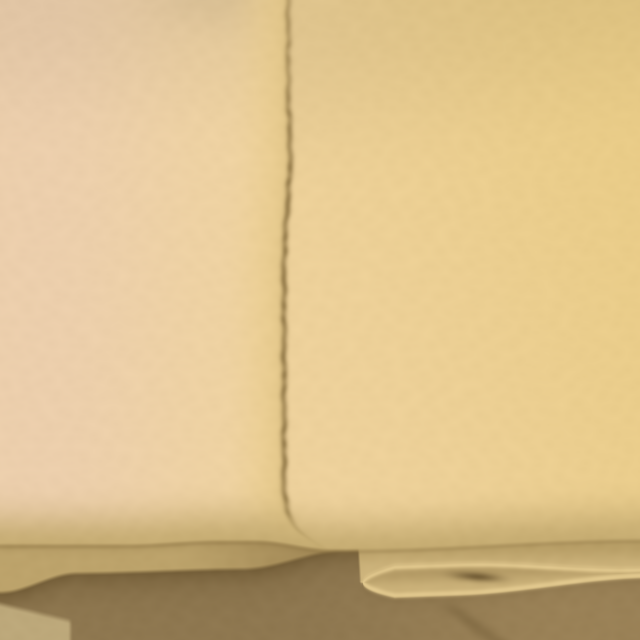
This texture is drawn by a WebGL 2 fragment shader. Its source:

```glsl
#version 300 es
precision highp float;
// Two panels of cream cloth meet at a vertical seam above a folded hem.
// Edges are smoothstep curves, shading is layered gradients, and the weave
// comes from faint sines and cellular noise.
uniform vec2 u_resolution;
out vec4 outColor;

const vec3 ROSE = vec3(0.925, 0.810, 0.675);
const vec3 CREAM = vec3(0.935, 0.825, 0.630);
const vec3 GOLD = vec3(0.915, 0.800, 0.530);
const vec3 HEM_SHADE = vec3(0.770, 0.670, 0.440);
const vec3 SEAM_DARK = vec3(0.560, 0.460, 0.270);
const vec3 UNDER = vec3(0.560, 0.470, 0.315);
const vec3 DEEP = vec3(0.420, 0.335, 0.190);
const vec3 RIM = vec3(0.890, 0.790, 0.560);

float sat(float x) { return clamp(x, 0.0, 1.0); }
float bell(float x, float width) { return exp(-x * x / (width * width)); }
float above(float d, float blur) { return smoothstep(-blur, blur, d); }

vec2 hash2(vec2 c) {
  vec2 q = vec2(dot(c, vec2(127.1, 311.7)), dot(c, vec2(269.5, 183.3)));
  return fract(sin(q) * 43758.5);
}

// Distance to the nearest jittered cell point
float cellular(vec2 p) {
  vec2 cell = floor(p), f = fract(p);
  float nearest = 2.0;
  for (int j = -1; j <= 1; j++)
    for (int i = -1; i <= 1; i++) {
      vec2 o = vec2(i, j);
      nearest = min(nearest, length(o + hash2(cell + o) - f));
    }
  return nearest;
}

float weave(vec2 p) {
  float ripples = sin(p.x * 150.0 + 2.0 * sin(p.y * 23.0)) * sin(p.y * 120.0 + 3.0 * sin(p.x * 17.0));
  return 0.003 * ripples + 0.012 * (cellular(p * vec2(42.0, 60.0)) - 0.5);
}

// Horizontal position of the seam at height y
float seamX(float y) {
  float t = sat((0.27 - y) / 0.13);
  float wobble = 0.0008 * sin(y * 95.0) + 0.0005 * sin(y * 210.0);
  return 0.444 + 0.0065 * smoothstep(0.58, 0.73, y) + 0.003 * bell(y - 0.76, 0.06) + 0.07 * t * t * t * t + wobble;
}

// Heights of the cloth fold and of the layer hanging below it
float foldY(float x) {
  return 0.148 + 0.006 * smoothstep(0.2, 0.34, x) - 0.014 * smoothstep(0.4, 0.52, x) + 0.016 * smoothstep(0.54, 1.0, x);
}
float layerY(float x) {
  return 0.074 + 0.03 * smoothstep(0.0, 0.12, x) + 0.007 * smoothstep(0.1, 0.4, x) + 0.029 * smoothstep(0.38, 0.54, x);
}

vec3 panels(vec2 p) {
  float dx = p.x - seamX(p.y);
  vec3 left = mix(ROSE, CREAM, smoothstep(0.05, 0.42, p.x));
  left *= 1.0 - 0.045 * smoothstep(0.75, 1.0, p.y) - 0.05 * bell(p.x - 0.33, 0.09) * smoothstep(0.92, 1.02, p.y);
  left = mix(left, GOLD, 0.6 * smoothstep(-0.10, 0.0, dx));
  float warm = smoothstep(0.35, 1.25, p.x + 0.35 * (p.y - 0.35));
  vec3 right = mix(CREAM, GOLD, 0.15 + 0.85 * warm);
  right *= 1.0 - 0.055 * smoothstep(0.70, 1.0, p.y + 0.15 * (0.6 - p.x));
  vec3 col = mix(left, right, above(dx, 0.004));
  // Seam groove and the soft shade on its left
  float groove = bell(dx, 0.0055) * mix(0.82, 0.55, smoothstep(0.72, 0.95, p.y));
  groove *= 0.88 + 0.12 * sin(p.y * 170.0 + 2.0 * sin(p.y * 61.0));
  float shade = 0.32 * exp(min(dx, 0.0) / 0.016) * (1.0 - above(dx, 0.003));
  float seamEnd = smoothstep(0.14, 0.20, p.y);
  col = mix(col, HEM_SHADE, shade * seamEnd);
  col = mix(col, SEAM_DARK, groove * mix(0.3, 1.0, seamEnd));
  // Cloth turning under toward the fold
  float turn = 1.0 - smoothstep(0.0, 0.115, p.y - foldY(p.x));
  return mix(col, HEM_SHADE, 0.85 * turn * turn + 0.08 * turn);
}

vec3 underside(vec2 p, float aa) {
  float drop = max(layerY(p.x) - p.y, 0.0);
  vec3 col = mix(UNDER, DEEP, 0.85 * exp(-drop / 0.022) * (1.0 - 0.6 * smoothstep(0.55, 0.65, p.x)));
  col *= 1.0 + 0.08 * smoothstep(0.45, 0.9, p.x);
  float crease = p.x - 0.70 - 1.3 * (0.055 - p.y);
  col = mix(col, DEEP, 0.35 * bell(crease, 0.018) * (1.0 - smoothstep(0.04, 0.07, p.y)));
  // Pale surface in the lower left corner
  float corner = above(0.056 - 0.24 * p.x - p.y, 0.006) * above(0.11 - p.x, 0.003 + aa);
  return mix(col, vec3(0.74, 0.66, 0.48), corner);
}

// Flap and its rolled opening at lower right
vec3 rolledHem(vec3 col, vec2 p, float aa) {
  float t = p.x - 0.567;
  float along = sat(t / 0.433);
  float mid = 0.090 + 0.015 * along;
  float halfHeight = 0.025 * sqrt(sat(t / 0.05)) * (1.0 - 0.70 * smoothstep(0.35, 1.0, along));
  float d = abs(p.y - mid) - halfHeight;
  float inside = above(-d, aa + 0.001) * above(t, aa);
  float flap = above(p.x - 0.560 - 0.06 * (0.145 - p.y), aa + 0.001) * above(p.y - mid, aa);
  vec3 flapColor = mix(vec3(0.80, 0.70, 0.48), vec3(0.72, 0.62, 0.40), smoothstep(0.11, 0.15, p.y));
  col = mix(col, DEEP, 0.35 * exp(-max(d, 0.0) / 0.008) * above(t, 0.01) * step(p.y, mid));
  col = mix(col, flapColor, flap);
  vec3 hollow = mix(vec3(0.71, 0.61, 0.40), vec3(0.79, 0.69, 0.47), above(mid - p.y, 0.012));
  float slot = bell(p.x - 0.745, 0.035) * bell(p.y - 0.099 + 0.08 * (p.x - 0.745), 0.007);
  hollow = mix(hollow, DEEP, 0.85 * slot);
  col = mix(col, hollow, inside);
  float rim = bell(d + 0.003, 0.0048) * above(t + 0.003, 0.003);
  return mix(col, RIM, 0.9 * rim);
}

void main() {
  vec2 p = gl_FragCoord.xy / u_resolution;
  float aa = 1.0 / u_resolution.y;
  float fold = p.y - foldY(p.x);
  vec3 col = underside(p, aa);
  // Hanging layer, darkest just beneath the fold
  vec3 layer = mix(vec3(0.74, 0.64, 0.42), vec3(0.64, 0.54, 0.34), smoothstep(0.25, 0.52, p.x));
  layer = mix(layer, SEAM_DARK, 0.45 * exp(min(fold, 0.0) / 0.006));
  col = mix(col, layer, above(p.y - layerY(p.x), 0.003 + aa));
  col = rolledHem(col, p, aa);
  col = mix(col, panels(p), above(fold, 0.003 + aa));
  col = mix(col, SEAM_DARK, 0.28 * bell(fold + 0.002, 0.004));
  outColor = vec4(col + weave(p), 1.0);
}
```
